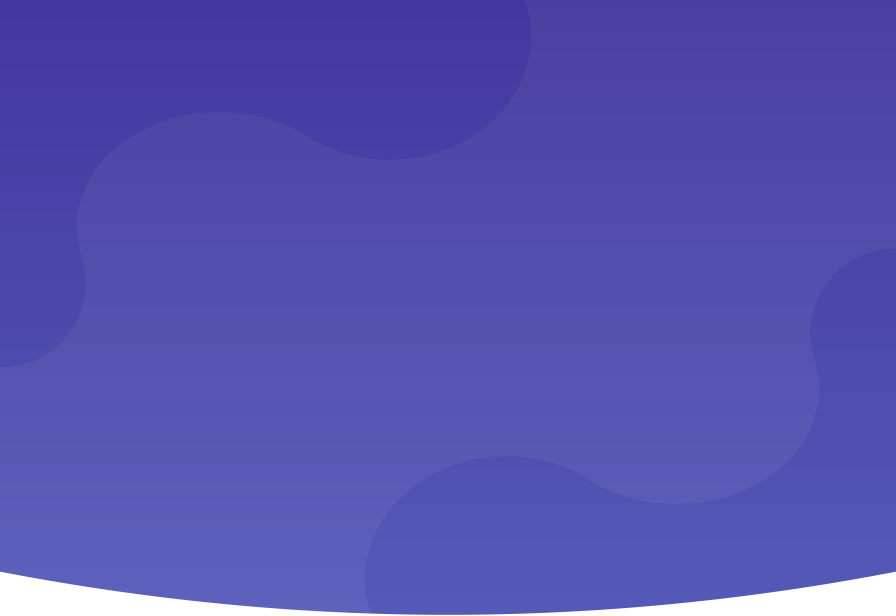
Reproduce this background procedurally as a WebGL 2 fragment shader.

```glsl
#version 300 es
precision highp float;
// Indigo vertical gradient with a wavy darker blob in two opposite corners,
// cut off below by a shallow white arc. Each blob is built from ellipse
// distances, and the second is the first turned by half a revolution.

uniform vec2 u_resolution;
out vec4 outColor;

// Approximate signed distance to an ellipse, negative inside.
float ellipse(vec2 p, vec2 center, vec2 radius) {
  vec2 q = (p - center) / radius;
  float k = length(q);
  return k * (k - 1.0) / max(length(q / radius), 1e-4);
}

// Upper left blob: two lobes joined by a corner with an ellipse scooped out.
float cornerBlob(vec2 p) {
  float topLobe = ellipse(p, vec2(0.6326, 0.9413), vec2(0.2292, 0.2008));
  float sideLobe = ellipse(p, vec2(0.0, 0.5398), vec2(0.1392, 0.1364));
  float scoop = ellipse(p, vec2(0.3561, 0.6326), vec2(0.2311, 0.1856));
  float corner = max(p.x - 0.4962, 0.5871 - p.y);
  return min(min(topLobe, sideLobe), max(corner, -scoop));
}

// Antialiased coverage of a shape from its signed distance.
float coverage(float d) {
  return clamp(0.5 - d * u_resolution.y, 0.0, 1.0);
}

void main() {
  // Height runs from 0 to 1, width from 0 to the aspect ratio.
  vec2 p = gl_FragCoord.xy / u_resolution.y;
  vec2 size = vec2(u_resolution.x / u_resolution.y, 1.0);

  // Light and dark versions of the gradient.
  vec3 light = mix(vec3(0.366, 0.385, 0.735), vec3(0.298, 0.247, 0.625), p.y);
  vec3 dark = mix(vec3(0.330, 0.353, 0.720), vec3(0.270, 0.213, 0.627), p.y);

  // Blobs in opposite corners.
  float blobs = min(cornerBlob(p), cornerBlob(size - p));
  vec3 color = mix(light, dark, coverage(blobs));

  // White area under the curved lower edge.
  float across = 2.0 * p.x / size.x - 1.0;
  float arc = 0.0019 + 0.0701 * across * across;
  color = mix(color, vec3(1.0), coverage(p.y - arc));

  outColor = vec4(color, 1.0);
}
```
